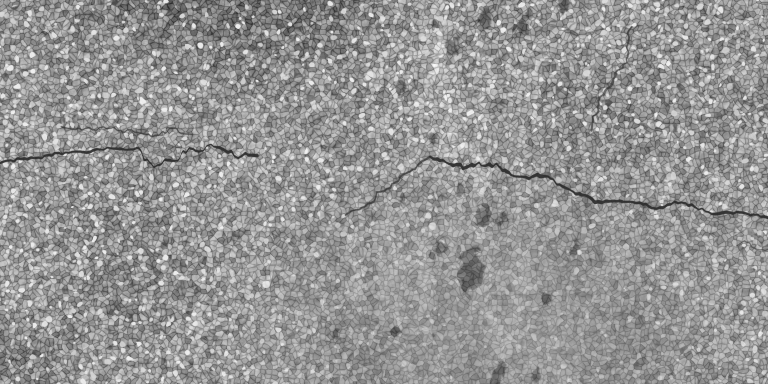
A Shadertoy shader for this texture:

```glsl
const float BASE_TONE = 0.625;
const float GRAIN_SCALE = 78.0;      // grains per canvas height
const float PEBBLE_SCALE = 54.0;
const float GRAIN_CONTRAST = 0.25;
const float GAP_DEPTH = 0.17;
const float RELIEF_DEPTH = 0.20;
const float PEBBLE_SHARE = 0.22;
const float PEBBLE_TONE = 0.88;
const float STAIN_TONE = 0.34;
const float CRACK_TONE = 0.17;
const int STAIN_COUNT = 26;
const int SAMPLES = 2;               // per axis
const vec2 LIGHT_STEP = vec2(-0.003, 0.004);

float hash(vec2 p) {
    vec3 q = fract(p.xyx * 0.1031);
    q += dot(q, q.yzx + 33.33);
    return fract((q.x + q.y) * q.z);
}

vec2 hash2(vec2 p) {
    return vec2(hash(p), hash(p + 71.7));
}

float noise(vec2 p) {
    vec2 i = floor(p), f = fract(p);
    f = f * f * (3.0 - 2.0 * f);
    return mix(mix(hash(i), hash(i + vec2(1, 0)), f.x),
               mix(hash(i + vec2(0, 1)), hash(i + vec2(1, 1)), f.x), f.y);
}

float fbm(vec2 p) {
    float sum = 0.0, amp = 0.5;
    for (int i = 0; i < 4; i++) {
        sum += amp * noise(p);
        p = p * 2.03 + 17.1;
        amp *= 0.5;
    }
    return sum / 0.9375;
}

// x: distance to the grain centre, y: distance to the gap, z: grain id
vec3 grains(vec2 p) {
    vec2 cell = floor(p);
    float near = 9.0, second = 9.0, id = 0.0;
    for (int y = -1; y <= 1; y++)
    for (int x = -1; x <= 1; x++) {
        vec2 c = cell + vec2(x, y);
        float d = length(c + hash2(c) - p);
        if (d < near) {
            second = near;
            near = d;
            id = hash(c + 39.3);
        } else second = min(second, d);
    }
    return vec3(near, second - near, id);
}

// Coverage of a jagged crack from a to b
float crack(vec2 p, vec2 a, vec2 b, float width, float wobble) {
    vec2 along = b - a;
    float len = length(along);
    along /= len;
    float s = dot(p - a, along);
    float t = clamp(s / len, 0.0, 1.0);
    float side = dot(p - a, vec2(-along.y, along.x));
    float seed = a.x * 37.0 + a.y * 11.0;
    float bend = noise(vec2(s * 13.0, seed)) - 0.5
               + 0.45 * (noise(vec2(s * 38.0, seed + 5.0)) - 0.5)
               + 0.25 * (noise(vec2(s * 110.0, seed + 9.0)) - 0.5);
    side -= bend * wobble * min(1.0, 8.0 * t * (1.0 - t));
    float w = width * (0.35 + 1.1 * noise(vec2(s * 45.0, seed + 3.0)));
    float d = length(vec2(side, s - t * len));
    return 1.0 - smoothstep(w * 0.5, w * 0.5 + 0.0025, d);
}

float cracks(vec2 p) {
    float c = crack(p, vec2(0.0, 0.575), vec2(0.33, 0.61), 0.0045, 0.035);
    c = max(c, crack(p, vec2(0.33, 0.61), vec2(0.67, 0.595), 0.0045, 0.06));
    c = max(c, 0.7 * crack(p, vec2(0.16, 0.67), vec2(0.50, 0.65), 0.002, 0.045));
    c = max(c, 0.75 * crack(p, vec2(0.90, 0.44), vec2(1.12, 0.592), 0.0025, 0.03));
    c = max(c, crack(p, vec2(1.12, 0.592), vec2(1.62, 0.475), 0.006, 0.045));
    c = max(c, crack(p, vec2(1.62, 0.475), vec2(2.01, 0.43), 0.005, 0.03));
    c = max(c, 0.7 * crack(p, vec2(1.645, 0.93), vec2(1.54, 0.66), 0.003, 0.035));
    return max(c, 0.6 * crack(p, vec2(1.92, 0.36), vec2(2.01, 0.33), 0.002, 0.03));
}

// Damp spots gathered around the middle, one of them large
float stains(vec2 p) {
    float rough = (fbm(p * 45.0) - 0.5) * 0.045;
    float cover = 0.0;
    for (int i = 0; i < STAIN_COUNT; i++) {
        vec2 r = hash2(vec2(i, 4.0)), q = hash2(vec2(i, 19.0));
        vec2 centre = vec2(1.17 + 0.5 * (r.x + q.x - 1.0), r.y);
        float size = mix(0.005, 0.022, q.y * q.y);
        if (i == 0) { centre = vec2(1.23, 0.30); size = 0.042; }
        float d = length((p - centre) * vec2(1.25, 0.8)) + rough - size;
        cover = max(cover, 1.0 - smoothstep(-0.004, 0.005, d));
    }
    return cover;
}

float pavement(vec2 p) {
    // Broad light and dark areas
    float middle = exp(-pow((p.x - 1.13) / 0.28, 2.0));
    float broad = 0.16 * (fbm(p * 3.0) - 0.5);
    broad += 0.07 * exp(-pow((p.x - 1.14) / 0.08, 2.0)) * smoothstep(0.2, 0.75, p.y);
    broad -= 0.09 * exp(-dot((p - vec2(0.6, 1.0)) * vec2(2.8, 6.0), (p - vec2(0.6, 1.0)) * vec2(2.8, 6.0)));
    broad += 0.13 * middle * (noise(vec2(p.x * 28.0, p.y * 3.5)) - 0.5);
    float rough = mix(0.6, 1.08, smoothstep(0.1, 0.75, length((p - vec2(1.3, 0.15)) * vec2(0.8, 1.3))));

    // Grains, gaps and slanted light
    vec2 warped = p + 0.008 * (vec2(noise(p * 60.0), noise(p * 60.0 + 31.0)) - 0.5);
    vec3 g = grains(warped * GRAIN_SCALE);
    float detail = GRAIN_CONTRAST * (g.z - 0.5);
    detail -= GAP_DEPTH * (1.0 - smoothstep(0.03, 0.32, g.y));
    detail += RELIEF_DEPTH * (fbm((p - LIGHT_STEP) * 85.0) - fbm((p + LIGHT_STEP) * 85.0));
    float tone = BASE_TONE + broad + rough * detail;

    // Pale pebbles
    vec3 s = grains(warped * PEBBLE_SCALE + 50.0);
    float radius = mix(0.18, 0.42, fract(s.z * 57.3));
    float pebble = (1.0 - smoothstep(radius - 0.08, radius + 0.08, s.x)) * smoothstep(0.0, 0.15, s.y);
    pebble *= step(s.z, PEBBLE_SHARE * rough * rough);
    tone = mix(tone, PEBBLE_TONE + 0.16 * (fract(s.z * 91.7) - 0.5), pebble * rough * 0.85);

    // Stains and cracks
    tone = mix(tone, STAIN_TONE + 0.5 * detail, 0.72 * stains(p));
    return mix(tone, CRACK_TONE, 0.92 * cracks(p));
}

void mainImage(out vec4 fragColor, in vec2 fragCoord) {
    float tone = 0.0;
    for (int y = 0; y < SAMPLES; y++)
    for (int x = 0; x < SAMPLES; x++) {
        vec2 offset = (vec2(x, y) + 0.5) / float(SAMPLES) - 0.5;
        tone += pavement((fragCoord + offset) / iResolution.y);
    }
    tone /= float(SAMPLES * SAMPLES);
    fragColor = vec4(vec3(clamp(tone, 0.0, 1.0)), 1.0);
}
```
